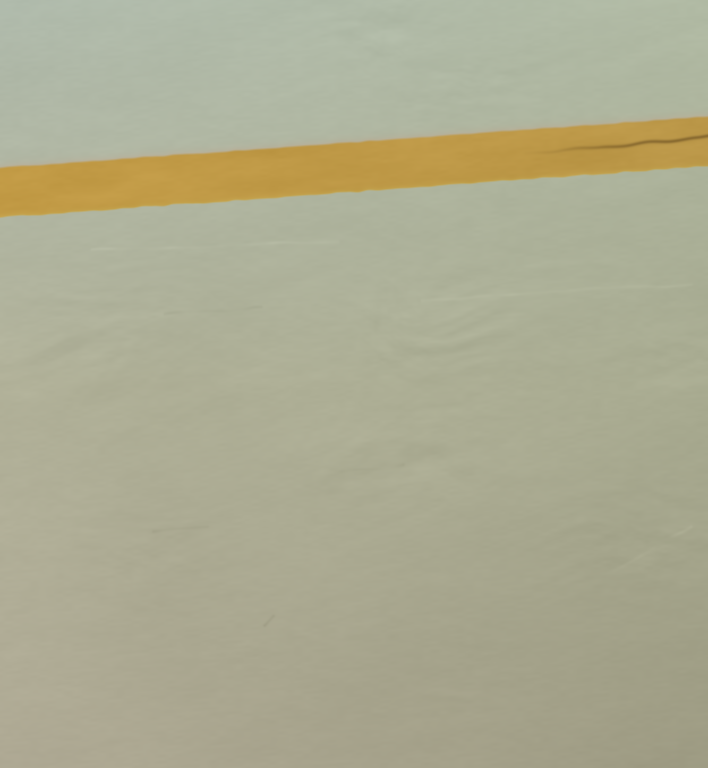
Reproduce this texture procedurally as a Shadertoy shader.

```glsl
// A pale plastered wall crossed by a slightly tilted ochre stripe.
// Corner colours are blended for the light; noise relief, denser in a few
// soft patches, gives the trowel marks, and thin segments give the scratches.

const vec3 WALL_TOP_LEFT     = vec3(0.690, 0.733, 0.675);
const vec3 WALL_TOP_RIGHT    = vec3(0.690, 0.727, 0.640);
const vec3 WALL_MID_LEFT     = vec3(0.695, 0.695, 0.600);
const vec3 WALL_MID_RIGHT    = vec3(0.658, 0.668, 0.565);
const vec3 WALL_BOTTOM_LEFT  = vec3(0.690, 0.668, 0.585);
const vec3 WALL_BOTTOM_RIGHT = vec3(0.615, 0.605, 0.510);
const vec3 STRIPE_COLOR = vec3(0.755, 0.600, 0.265);
const vec3 RIM_COLOR    = vec3(0.790, 0.690, 0.340);
const vec3 FRINGE_COLOR = vec3(0.750, 0.650, 0.550);

const float ASPECT = 0.922;          // width over height
const float SLOPE = 0.072;           // tilt of stripe and trowel strokes
const float STRIPE_LOW = 0.717;      // stripe edges at the left side
const float STRIPE_HIGH = 0.782;
const float EDGE_WOBBLE = 0.0022;
const float EDGE_BLUR = 0.0016;
const float RELIEF = 0.045;
const float MOTTLE = 0.026;
const float GRAIN = 0.010;

// Rough patches: centre, then radii
const int PATCH_COUNT = 8;
const vec4 PATCHES[PATCH_COUNT] = vec4[](
    vec4(0.510, 0.400, 0.090, 0.060), vec4(0.235, 0.285, 0.070, 0.045),
    vec4(0.480, 0.960, 0.070, 0.045), vec4(0.610, 0.890, 0.080, 0.030),
    vec4(0.880, 0.535, 0.065, 0.040), vec4(0.830, 0.280, 0.090, 0.060),
    vec4(0.580, 0.570, 0.100, 0.080), vec4(0.130, 0.550, 0.100, 0.070));

// Scratches: start and end, with signed brightness in a parallel list
const int SCRATCH_COUNT = 7;
const vec4 SCRATCHES[SCRATCH_COUNT] = vec4[](
    vec4(0.120, 0.674, 0.440, 0.685), vec4(0.215, 0.590, 0.340, 0.598),
    vec4(0.550, 0.610, 0.900, 0.630), vec4(0.345, 0.187, 0.356, 0.199),
    vec4(0.800, 0.255, 0.900, 0.315), vec4(0.445, 0.387, 0.525, 0.394),
    vec4(0.200, 0.308, 0.270, 0.314));
const float SCRATCH_LIGHT[SCRATCH_COUNT] = float[](
    0.030, -0.025, 0.025, -0.080, 0.025, -0.030, -0.030);

float hash(vec2 p) {
    return fract(sin(dot(p, vec2(127.1, 311.7))) * 43758.5453);
}

float noise(vec2 p) {
    vec2 cell = floor(p), f = fract(p);
    f = f * f * (3.0 - 2.0 * f);
    return mix(mix(hash(cell), hash(cell + vec2(1, 0)), f.x),
               mix(hash(cell + vec2(0, 1)), hash(cell + vec2(1, 1)), f.x), f.y);
}

float fbm(vec2 p) {
    float sum = 0.0, amp = 0.5;
    for (int i = 0; i < 4; i++) {
        sum += amp * noise(p);
        p = mat2(1.6, 0.8, -0.8, 1.6) * p + 7.3;
        amp *= 0.5;
    }
    return sum;
}

float segmentDistance(vec2 p, vec2 a, vec2 b) {
    vec2 ab = b - a;
    return length(p - a - ab * clamp(dot(p - a, ab) / dot(ab, ab), 0.0, 1.0));
}

float plasterHeight(vec2 p) {
    return fbm(p * vec2(17.0, 40.0) + 2.0 * noise(p * 9.0));
}

vec3 wallColor(vec2 uv) {
    vec3 top = mix(WALL_TOP_LEFT, WALL_TOP_RIGHT, uv.x);
    vec3 middle = mix(WALL_MID_LEFT, WALL_MID_RIGHT, uv.x);
    vec3 bottom = mix(WALL_BOTTOM_LEFT, WALL_BOTTOM_RIGHT, uv.x);
    return uv.y > 0.5 ? mix(middle, top, uv.y * 2.0 - 1.0) : mix(bottom, middle, uv.y * 2.0);
}

void mainImage(out vec4 fragColor, in vec2 fragCoord) {
    vec2 uv = fragCoord / iResolution.xy;
    vec2 p = uv * vec2(ASPECT, 1.0);
    vec2 q = vec2(p.x, p.y - SLOPE * p.x);   // along the stripe
    float blur = max(EDGE_BLUR, 0.8 / iResolution.y);

    // Plaster relief, lit from above and stronger in the rough patches
    float roughness = 0.22;
    for (int i = 0; i < PATCH_COUNT; i++) {
        vec2 d = (p - PATCHES[i].xy) / PATCHES[i].zw;
        roughness += 0.65 * exp(-dot(d, d));
    }
    float lit = plasterHeight(q) - plasterHeight(q + vec2(-0.004, 0.008));
    float light = RELIEF * roughness * lit * 2.0;
    light += MOTTLE * (fbm(q * vec2(5.0, 9.0) + 3.0) - 0.47);
    light += GRAIN * (noise(q * vec2(90.0, 260.0)) - 0.5);

    // Broken scratches
    for (int i = 0; i < SCRATCH_COUNT; i++) {
        vec2 bent = p + vec2(0.0, 0.005 * (noise(p * 30.0) - 0.5));
        float d = segmentDistance(bent, SCRATCHES[i].xy, SCRATCHES[i].zw);
        light += SCRATCH_LIGHT[i] * exp(-d * d / 5e-6) * noise(p * vec2(45.0, 20.0) + float(i));
    }
    vec3 color = wallColor(uv) + light;

    // Stripe with uneven edges, pinkish above and yellow below
    float wobble = EDGE_WOBBLE * (noise(vec2(p.x * 75.0, 4.0)) - 0.5);
    float aboveLow = q.y - STRIPE_LOW - wobble;
    float belowHigh = STRIPE_HIGH - q.y + 0.6 * wobble;
    float stripe = smoothstep(-blur, blur, aboveLow) * smoothstep(-blur, 1.5 * blur, belowHigh);
    vec3 paint = STRIPE_COLOR + vec3(-0.025, -0.010, 0.015) * uv.x + light;
    paint += 0.05 * (fbm(q * vec2(9.0, 45.0)) - 0.47);
    paint = mix(paint, RIM_COLOR, 0.6 * exp(-abs(aboveLow) / 0.0025));
    color = mix(color, FRINGE_COLOR, 0.5 * exp(-abs(belowHigh) / 0.004));

    // Dark crack near the right end of the stripe
    float bend = 0.006 * (noise(vec2(p.x * 32.0, 8.0)) - 0.5);
    float crack = segmentDistance(p + vec2(0.0, bend), vec2(0.685, 0.798), vec2(0.930, 0.823));
    paint -= vec3(0.19, 0.17, 0.09) * exp(-crack * crack / 6e-6) * smoothstep(0.66, 0.86, p.x);

    fragColor = vec4(clamp(mix(color, paint, stripe), 0.0, 1.0), 1.0);
}
```
